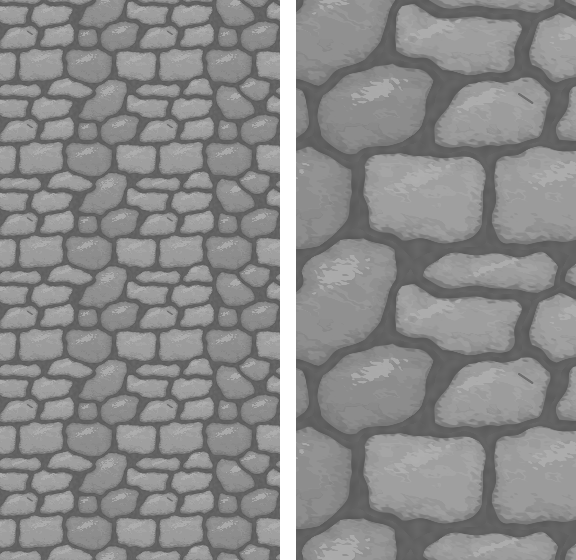
Left, the full canvas; right, a detail of the centre.
This texture is drawn by a WebGL 2 fragment shader. Its source:

```glsl
#version 300 es
precision highp float;
// Painted grey fieldstone wall: a repeating block of rounded stones set in dark mortar.
uniform vec2 u_resolution;
out vec4 outColor;

#define REPEATS vec2(2.0, 6.0)
#define BLOCK vec2(192.0, 128.0)
#define JOINT 4.6
#define WOBBLE 4.5
#define MORTAR 0.385
#define RIM 0.465
#define DARK_STONE 0.56
#define LIGHT_STONE 0.615
#define GLINT 0.69

// Stones of one block: centre and half size, then lean, taper, roundness, tilt.
const int COMMON = 10;
const vec4 PLACE[COMMON] = vec4[](
  vec4(186, 90, 27, 20), vec4(57, 88, 30, 21.5), vec4(122, 90, 30, 23),
  vec4(26, 125, 31, 8.5), vec4(9, 147, 28, 14), vec4(70, 148, 27, 16),
  vec4(26, 180, 26, 15.5), vec4(80, 177, 22, 16), vec4(120, 180, 13.5, 14),
  vec4(164, 178, 25, 20));
const vec4 SHAPE[COMMON] = vec4[](
  vec4(0, -0.05, 0.5, 0.05), vec4(-0.05, 0, 0.4, -0.05), vec4(0, -0.13, 0.65, 0.04),
  vec4(0, 0.05, 0.95, -0.04), vec4(0, -0.05, 0.65, 0.08), vec4(-0.3, 0, 0.9, 0),
  vec4(-0.2, 0.05, 0.85, -0.1), vec4(-0.1, 0.2, 0.75, -0.15), vec4(0, 0, 0.6, 0.05),
  vec4(-0.1, -0.15, 0.75, -0.25));

// Stones that alternate: the first two in even columns, the last three in odd ones.
const vec4 ALT_PLACE[5] = vec4[](
  vec4(95, 121, 27, 14), vec4(145, 137, 24, 29),
  vec4(80, 120, 17, 15), vec4(129, 141, 22, 23), vec4(158, 122, 21, 15));
const vec4 ALT_SHAPE[5] = vec4[](
  vec4(0.25, 0.4, 0.7, -0.05), vec4(-0.55, 0.2, 0.75, 0),
  vec4(-0.2, 0.4, 0.7, 0), vec4(0.35, 0.2, 0.75, 0), vec4(0, -0.1, 0.9, 0.1));

struct Stone { float near; float next; vec2 local; vec4 place; };

float hash(vec2 p) { return fract(sin(dot(p, vec2(12.99, 78.23))) * 43758.5); }

vec2 gradient(vec2 cell) {
  float angle = 6.2832 * hash(cell);
  return vec2(cos(angle), sin(angle));
}

float noise(vec2 p) {
  vec2 i = floor(p), f = p - i, u = f * f * f * (f * (f * 6.0 - 15.0) + 10.0);
  vec2 e = vec2(1, 0);
  float low = mix(dot(gradient(i), f), dot(gradient(i + e), f - e), u.x);
  float high = mix(dot(gradient(i + e.yx), f - e.yx), dot(gradient(i + 1.0), f - 1.0), u.x);
  return mix(low, high, u.y);
}

// Leaning, tapered rounded box with an uneven outline.
float stoneDistance(vec2 p, vec4 place, vec4 shape) {
  vec2 size = place.zw, seed = place.xy;
  p += WOBBLE * vec2(noise(p * 0.07 + seed), noise(p * 0.07 + seed + 31.7));
  p.y -= shape.w * p.x;
  p.x = (p.x - shape.x * p.y) / max(0.3, 1.0 + shape.y * p.y / size.y);
  float radius = shape.z * min(size.x, size.y);
  vec2 q = abs(p) - size + radius;
  return length(max(q, 0.0)) + min(max(q.x, q.y), 0.0) - radius;
}

// Keeps the nearest stone and the distance to the runner-up.
void addStone(inout Stone s, vec2 p, vec4 place, vec4 shape) {
  vec2 local = p - place.xy;
  local -= BLOCK * round(local / BLOCK);
  float d = stoneDistance(local, place, shape);
  if (d < s.near) s = Stone(d, s.near, local, place);
  else s.next = min(s.next, d);
}

float segmentDistance(vec2 p, vec2 a, vec2 b) {
  vec2 ab = b - a;
  return length(p - a - ab * clamp(dot(p - a, ab) / dot(ab, ab), 0.0, 1.0));
}

// Brushed stone face: broad flat patches, a lit top, glints and a dark rim.
float paintStone(Stone s, float edge, float soft) {
  vec2 p = s.local, size = s.place.zw, seed = s.place.xy, q = p / size;
  float tone = abs(seed.x - 140.0) < 30.0 ? DARK_STONE : LIGHT_STONE;
  tone += 0.025 * (hash(seed) - 0.5);
  float brush = noise(vec2(p.x + p.y, p.y * 2.0 - p.x) * 0.07 + seed);
  float fine = noise(vec2(p.x + p.y, p.y * 2.5 - p.x) * 0.22 + seed);
  float wash = brush + 0.35 * fine;
  tone += 0.025 * smoothstep(0.0, 0.08, wash - 0.3 * q.y - 0.12);
  tone -= 0.035 * smoothstep(0.0, 0.08, wash + 0.4 * q.y - 0.32);
  tone -= 0.025 * smoothstep(-5.5, -4.0, edge + 5.0 * fine);
  vec2 g = p - size * vec2(0.5 * hash(seed + 5.0) - 0.35, -0.42);
  g.y += 0.35 * g.x;
  float streak = length(g / (size * vec2(0.42, 0.2))) + 1.3 * fine;
  tone = mix(tone, GLINT, 0.8 * (1.0 - smoothstep(0.75, 0.95, streak)));
  float rim = smoothstep(-1.8 - soft, -0.8, edge + 2.5 * fine - 0.5 * (1.0 - q.y));
  return mix(tone, RIM, rim * 0.85);
}

void main() {
  vec2 uv = gl_FragCoord.xy / u_resolution;
  vec2 p = vec2(uv.x, 1.0 - uv.y) * REPEATS * BLOCK;
  float soft = REPEATS.x * BLOCK.x / u_resolution.x;
  bool odd = mod(floor(p.x / BLOCK.x), 2.0) > 0.5;

  Stone s = Stone(1e4, 1e4, vec2(0), vec4(1));
  for (int i = 0; i < COMMON; i++) addStone(s, p, PLACE[i], SHAPE[i]);
  for (int i = odd ? 2 : 0; i < (odd ? 5 : 2); i++) addStone(s, p, ALT_PLACE[i], ALT_SHAPE[i]);
  float edge = max(s.near, 0.5 * (JOINT + s.near - s.next));

  // Mortar, slightly mottled and darker against the stones
  float mortar = MORTAR + 0.04 * noise(s.local * 0.2 + s.place.xy);
  mortar -= 0.02 * (1.0 - smoothstep(0.0, 2.5, edge));
  float face = paintStone(s, edge, soft);

  // One small chip per block
  vec2 chip = mod(p, BLOCK) + vec2(0, BLOCK.y);
  float crack = segmentDistance(chip, vec2(38, 171), vec2(44, 175));
  face = mix(face, MORTAR, 0.8 * (1.0 - smoothstep(0.3, 0.3 + soft, crack)));

  float cover = 1.0 - smoothstep(-0.5 * soft, 0.5 * soft, edge);
  outColor = vec4(vec3(mix(mortar, face, cover)), 1.0);
}
```
